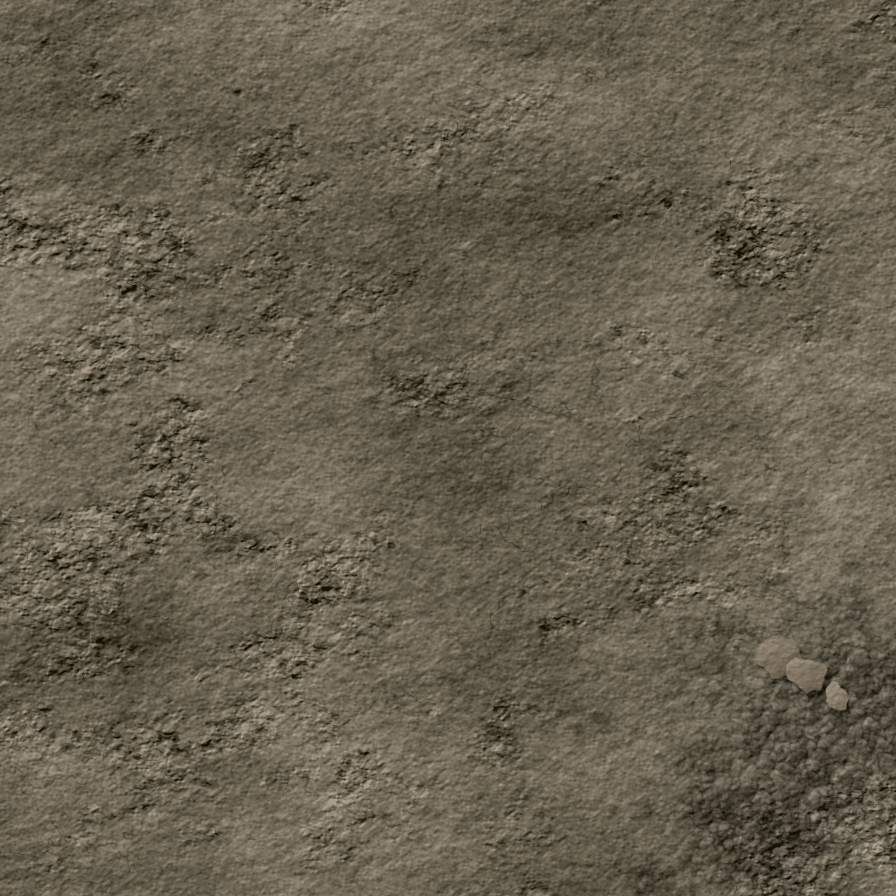
This texture is drawn by a Shadertoy shader. Its source:

```glsl
// Dry, trampled earth: patchy mottling, crisp embossed grit, rough clods and short cracks,
// with a dark gravel bed and a few pale stones in the lower right corner.
// Layered noise gives tone and height; cellular noise gives clods, cracks and gravel.

const vec3 DARK_SOIL = vec3(0.22, 0.20, 0.14);
const vec3 PALE_SOIL = vec3(0.55, 0.51, 0.44);
const vec2 LIGHT = vec2(-0.55, 0.83);
const float SLOPE_STEP = 0.002;

float hash(vec2 p) {
    vec3 q = fract(p.xyx * 0.1031);
    q += dot(q, q.yzx + 33.33);
    return fract((q.x + q.y) * q.z);
}

vec2 hash2(vec2 p) {
    return vec2(hash(p), hash(p + 71.7));
}

mat2 rotation(float a) {
    return mat2(cos(a), sin(a), -sin(a), cos(a));
}

float noise(vec2 p) {
    vec2 i = floor(p), f = fract(p);
    f = f * f * (3.0 - 2.0 * f);
    return mix(mix(hash(i), hash(i + vec2(1, 0)), f.x),
               mix(hash(i + vec2(0, 1)), hash(i + vec2(1, 1)), f.x), f.y);
}

// Sum of octaves centred on zero; gain sets how strong the finer ones are
float layered(vec2 p, int octaves, float gain) {
    float sum = 0.0, amp = 0.5;
    for (int i = 0; i < octaves; i++) {
        sum += amp * (noise(p) - 0.5);
        p = rotation(0.5) * p * 2.03 + 17.3;
        amp *= gain;
    }
    return sum;
}

// Nearest distance, second nearest distance, random id of the nearest cell
vec3 cells(vec2 p) {
    vec2 i = floor(p), f = fract(p);
    vec3 best = vec3(8.0, 8.0, 0.0);
    for (int y = -1; y <= 1; y++)
    for (int x = -1; x <= 1; x++) {
        vec2 g = vec2(x, y);
        float d = length(g + hash2(i + g) - f);
        if (d < best.x) best = vec3(d, best.x, hash(i + g + 9.1));
        else best.y = min(best.y, d);
    }
    return best;
}

// Ground height: crisp grit plus small clods where the soil is rough
float soilHeight(vec2 p, float rough) {
    vec2 flow = rotation(-0.2) * p;
    float grit = layered(flow * vec2(64.0, 84.0), 3, 0.72);
    float clod = cells(flow * vec2(85.0, 110.0) + 2.0 * grit).x;
    return grit - (0.05 + 0.25 * rough) * clod;
}

// Signed distance to an irregular convex stone
float stoneDistance(vec2 p, float radius, float seed) {
    float d = -1.0;
    for (int k = 0; k < 7; k++) {
        float a = 0.9 * float(k) + seed;
        float reach = radius * (0.65 + 0.55 * hash(vec2(k, seed * 7.0)));
        d = max(d, dot(p, vec2(cos(a), sin(a))) - reach);
    }
    return d;
}

// Short cracks along warped cell borders, broken up by a patchy mask
float cracks(vec2 p, float scale, float width) {
    vec2 warp = vec2(layered(p * 40.0, 3, 0.7), layered(p * 40.0 + 40.0, 3, 0.7));
    vec3 c = cells((rotation(-0.2) * p + 0.035 * warp) * scale * vec2(0.6, 1.5));
    float line = 1.0 - smoothstep(0.0, width * scale, c.y - c.x);
    float patchy = noise(p * 9.0 + scale) + noise(p * 55.0) - 0.5;
    return line * smoothstep(0.5, 0.85, patchy);
}

// Tone of loose gravel: lit pebbles of varied strength with dark gaps
float gravel(vec2 p, float scale) {
    vec2 q = p + 0.012 * vec2(layered(p * 70.0, 2, 0.6), layered(p * 70.0 + 9.0, 2, 0.6));
    vec3 here = cells(q * scale);
    float lit = cells((q + LIGHT * 0.004) * scale).x - here.x;
    float gap = 1.0 - smoothstep(0.0, 0.3, here.y - here.x);
    return (0.3 + here.z) * lit - 0.2 * gap + 0.45 * (here.z - 0.5);
}

void mainImage(out vec4 fragColor, in vec2 fragCoord) {
    vec2 p = fragCoord / iResolution.y;
    float pixel = 1.0 / iResolution.y;

    // Mottling in several sizes, with ragged rough patches
    vec2 flow = rotation(-0.2) * p;
    float mottle = layered(flow * vec2(5.0, 8.0) + 3.0, 3, 0.65);
    float blotch = layered(flow * vec2(22.0, 36.0) + 8.0, 4, 0.75);
    float rough = smoothstep(-0.02, 0.24, layered(flow * vec2(7.0, 11.0) + 21.0, 5, 0.65));
    float tone = 0.61 + 0.78 * mottle + 0.32 * blotch - 0.06 * rough;

    // Relief lit from the upper left, with fine grain
    float relief = soilHeight(p, rough) - soilHeight(p + LIGHT * SLOPE_STEP, rough);
    tone += relief * mix(1.5, 3.0, rough);
    tone += 0.22 * (noise(rotation(0.6) * p * 300.0) - 0.5);
    tone += 0.2 * (noise(rotation(1.1) * p * 390.0 + 31.0) - 0.5);

    // Dark hollows and pale crumbs, crowded in the rough patches
    float speck = layered(flow * vec2(75.0, 115.0) + 50.0, 3, 0.7);
    tone -= (0.08 + 0.5 * rough) * smoothstep(0.1, 0.27, -speck);
    tone += (0.06 + 0.3 * rough) * smoothstep(0.1, 0.27, speck);

    // Sparse cracks and short crevices
    tone -= 0.3 * cracks(p, 11.0, 0.003);
    tone -= (0.15 + 0.3 * rough) * cracks(p + 3.7, 34.0, 0.0036);

    // Gravel bed with a ragged edge
    float reach = length((p - vec2(0.94, 0.16)) * vec2(1.0, 0.85));
    float bed = 1.0 - smoothstep(0.1, 0.25, reach + 0.3 * mottle + 0.2 * blotch);
    float pebbles = 0.8 * gravel(p, 58.0) + 0.6 * gravel(p + 5.0, 110.0);
    tone = mix(tone, 0.4 + 0.7 * (tone - 0.6) + pebbles, 0.85 * bed);

    // Pale stones and their shadows
    float stoneCover = 0.0;
    vec2 chip = 0.008 * vec2(layered(p * 60.0, 3, 0.6), layered(p * 60.0 + 8.0, 3, 0.6));
    for (int i = 0; i < 3; i++) {
        float n = float(i);
        vec2 q = p + chip - vec2(0.866 + 0.034 * n, 0.264 - 0.009 * n - 0.006 * n * n);
        float radius = 0.024 - 0.004 * n;
        float d = stoneDistance(q, radius, n + 0.4);
        float shadow = stoneDistance(q + LIGHT * 0.006, radius, n + 0.4);
        float cover = 1.0 - smoothstep(-pixel, pixel, d);
        float face = 0.74 + 0.08 * n + 0.25 * dot(q, LIGHT) / radius + 1.2 * relief;
        tone -= 0.4 * (1.0 - smoothstep(-0.003, 0.005, shadow));
        tone = mix(tone, face, cover);
        stoneCover = max(stoneCover, cover);
    }

    vec3 color = mix(DARK_SOIL, PALE_SOIL, clamp(tone, -0.45, 1.35));
    color += vec3(0.0, 0.003, 0.012) * bed * (1.0 - stoneCover);
    color += vec3(0.01, 0.0, 0.0) * stoneCover;
    fragColor = vec4(clamp(color, 0.0, 1.0), 1.0);
}
```
